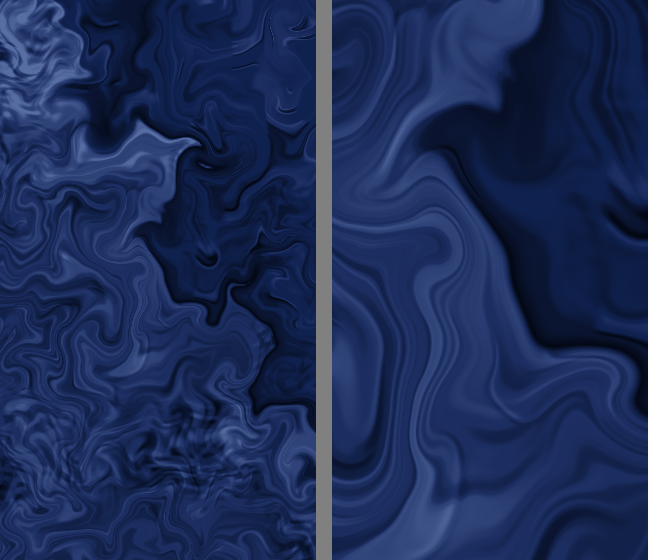
Left: the whole. Right: its middle third, enlarged.
This texture is drawn by a WebGL 2 fragment shader. Its source:

```glsl
#version 300 es
precision highp float;
// Deep blue marbled fluid: a diagonal front between a pale and a dark layer is
// wound up by scattered vortices of three sizes. Fine streaks follow the wound
// coordinates, with dark seams, soft folds, ripples and small embossed flecks.

#define SWIRL 5.0         // turn of the largest vortices, radians
#define VORTEX_CELL 0.46  // spacing of the largest vortices, canvas widths
#define STREAK_FREQ 36.0  // streaks per canvas width
#define STREAK_GAIN 0.52
#define RIPPLE_GAIN 0.62
#define FLECK_GAIN 0.60
#define SEAM_WIDTH 0.036
#define SEAM_DEPTH 0.97
#define VEIN_DEPTH 0.75
#define PALE_TONE 0.50
#define DARK_TONE 0.385

uniform vec2 u_resolution;
out vec4 fragColor;

vec2 hash2(vec2 p) {
  vec3 h = fract(p.xyx * vec3(0.1031, 0.1030, 0.0973));
  h += dot(h, h.yzx + 33.33);
  return fract((h.xx + h.yz) * h.zy);
}

float noise(vec2 p) {
  vec2 i = floor(p), f = fract(p);
  f = f * f * f * (f * (f * 6.0 - 15.0) + 10.0);
  float low = mix(hash2(i).x, hash2(i + vec2(1, 0)).x, f.x);
  float high = mix(hash2(i + vec2(0, 1)).x, hash2(i + vec2(1, 1)).x, f.x);
  return mix(low, high, f.y);
}

// Rotate space around one jittered vortex per cell, some strong, some weak
vec2 swirl(vec2 p, float cell, float turn, float seed) {
  vec2 g = p / cell, id = floor(g), shift = vec2(0);
  for (int j = -1; j <= 1; j++)
    for (int i = -1; i <= 1; i++) {
      vec2 c = id + vec2(i, j);
      vec2 kind = hash2(c + seed + 17.3);
      vec2 d = g - c - 0.2 - 0.6 * hash2(c + seed);
      float fall = max(0.0, 1.0 - length(d) / 0.85);
      float a = turn * (kind.x > 0.5 ? 1.0 : -1.0) * (0.3 + 0.7 * kind.y);
      a *= fall * fall;
      shift += mat2(cos(a), sin(a), -sin(a), cos(a)) * d - d;
    }
  return p + shift * cell;
}

// Noise that fades to its mean where it would be finer than a pixel
float fineNoise(vec2 p) {
  float span = length(fwidth(p));
  return (noise(p) - 0.5) / (1.0 + span * span);
}

vec3 palette(float t, float greyness) {
  vec3 mid = mix(vec3(0.06, 0.13, 0.31), vec3(0.07, 0.13, 0.28), greyness);
  vec3 c = mix(vec3(0.01, 0.03, 0.08), vec3(0.04, 0.08, 0.19), smoothstep(0.0, 0.2, t));
  c = mix(c, mid, smoothstep(0.2, 0.38, t));
  c = mix(c, vec3(0.11, 0.18, 0.38), smoothstep(0.4, 0.57, t));
  c = mix(c, vec3(0.18, 0.26, 0.47), smoothstep(0.57, 0.78, t));
  return mix(c, vec3(0.34, 0.43, 0.64), smoothstep(0.78, 1.15, t));
}

void main() {
  vec2 p = gl_FragCoord.xy / u_resolution.x;
  float top = u_resolution.y / u_resolution.x;

  // Wind the plane, small vortices on top of large ones
  vec2 q = p + 0.03 * vec2(noise(p * 7.0), noise(p * 7.0 + 40.0));
  q = swirl(q, VORTEX_CELL * 0.30, SWIRL * 0.55, 5.0);
  q = swirl(q, VORTEX_CELL * 0.58, SWIRL * 0.85, 31.0);
  q = swirl(q, VORTEX_CELL, SWIRL, 72.0);

  // Distance across the front, evened out where winding compresses it
  vec2 across = normalize(vec2(1.0, 0.64));
  float s = dot(q - vec2(0.14, top), across) + 0.16 * (noise(q * 3.0) - 0.5);
  float along = dot(q, vec2(-across.y, across.x));
  float squeeze = length(vec2(dFdx(s), dFdy(s))) * u_resolution.x;
  float d = s / sqrt(clamp(squeeze, 0.6, 9.0));
  float pale = 1.0 - smoothstep(-0.008, 0.012, d);

  // Broad tones: a brighter shelf beside the front and a pale upper corner
  float cloud = noise(p * 3.2 + 9.0);
  float shelf = smoothstep(-0.36, -0.03, s) * pale;
  float tone = mix(DARK_TONE, PALE_TONE, pale);
  tone += 0.16 * (noise(p * 2.6 + 33.0) - 0.5) + 0.10 * (noise(q * 4.0) - 0.5);
  tone += shelf * (0.02 + 0.24 * cloud);
  tone += 0.34 * pale * (1.0 - smoothstep(0.05, 0.7, distance(p, vec2(0.0, top))));

  // Soft folds with one crisp edge
  float fold = fract(s * 4.5 + noise(q * 5.0));
  fold *= 1.0 - smoothstep(0.9, 1.0, fold);
  tone += (0.05 + 0.09 * pale) * (fold - 0.42);

  // Streaks along the flow, ripples in the calm pale layer
  float streak = fineNoise(vec2(s * STREAK_FREQ, along * 4.0))
               + 0.9 * fineNoise(vec2(s * STREAK_FREQ * 2.3, along * 8.0 + 20.0));
  float strands = 0.4 + 1.2 * noise(p * 4.5 + 70.0);
  tone += STREAK_GAIN * streak * strands * mix(0.36, 0.75, pale);
  float rippled = smoothstep(0.35, 0.65, noise(p * 3.0 + 23.0)) * mix(0.2, 1.0, pale);
  vec2 bend = p + 0.07 * vec2(noise(p * 9.0), noise(p * 9.0 + 7.0)) + 0.3 * q;
  tone += RIPPLE_GAIN * rippled * fineNoise(bend * vec2(24.0, 62.0));

  // Embossed flecks, bright on one side and dark on the other
  float x = (noise(q * 9.0 + 3.0) - 0.5) * 11.0;
  float patches = smoothstep(0.55, 0.72, noise(p * 9.0 + 51.0));
  tone += FLECK_GAIN * x * exp(-x * x) * patches * mix(1.0, 0.5, pale);

  // Dark seam, sharp on the pale side, with a thin light rim
  float rim = (d + 0.024) / 0.014;
  tone += 0.14 * exp(-rim * rim) * cloud;
  float seam = d < 0.0 ? exp(-d * d / 0.00008) : exp(-d / SEAM_WIDTH);
  float depth = mix(0.35, 1.0, smoothstep(0.25, 0.55, noise(p * 3.5 + 14.0)));
  tone *= 1.0 - SEAM_DEPTH * depth * seam;

  // Scattered thin veins away from the front
  float vein = exp(-abs(noise(q * 2.6 + 60.0) - 0.5) / 0.03);
  tone *= 1.0 - VEIN_DEPTH * vein * smoothstep(0.45, 0.7, noise(p * 4.0 + 81.0));

  fragColor = vec4(palette(tone, pale * 0.8), 1.0);
}
```
